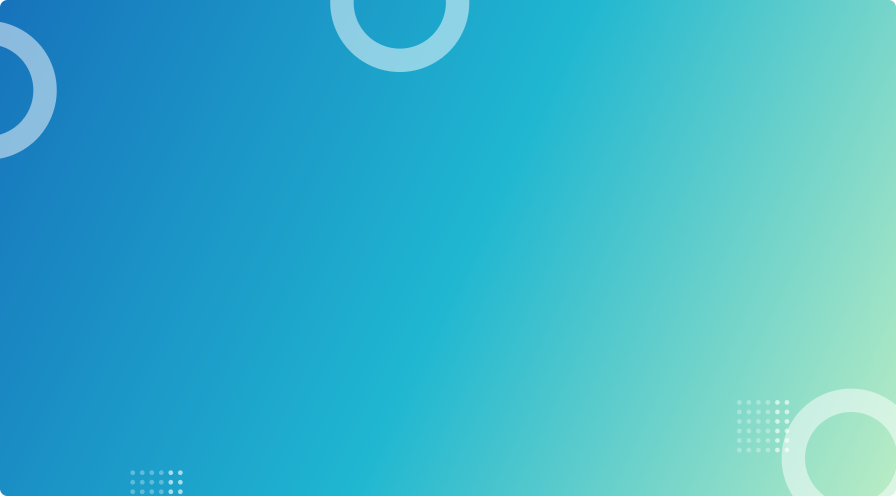
Reproduce this background procedurally as a WebGL 1 fragment shader.

```glsl
precision highp float;
// Diagonal blue-to-mint gradient card with translucent rings and dot grids.

uniform vec2 u_resolution;

// Lengths are in canvas heights, with the origin at the lower left.
const vec3 BLUE = vec3(0.09, 0.45, 0.735);
const vec3 CYAN = vec3(0.122, 0.715, 0.82);
const vec3 MINT = vec3(0.72, 0.925, 0.77);
const vec3 WHITE = vec3(1.0);

const vec2 GRADIENT_DIR = vec2(0.901, -0.434);
const float GRADIENT_LENGTH = 2.05;
const float CYAN_STOP = 0.52;

const vec2 LEFT_RING = vec2(-0.0258, 0.818);
const vec2 TOP_RING = vec2(0.806, 0.995);
const vec2 CORNER_RING = vec2(1.716, 0.0763);
const float RING_RADIUS = 0.1166;
const float RING_HALF_WIDTH = 0.0236;
const float RING_ALPHA = 0.5;

const vec2 RIGHT_GRID = vec2(1.4906, 0.0927);
const vec2 LEFT_GRID = vec2(0.2676, -0.049);
const float DOT_SPACING = 0.0192;
const float DOT_RADIUS = 0.0047;
const float LAST_DOT = 5.0;
const float FIRST_BRIGHT_COLUMN = 4.0;
const float DIM_ALPHA = 0.3;
const float BRIGHT_ALPHA = 0.62;

const float CARD_CORNER_RADIUS = 0.015;

// Antialiased coverage of a signed distance.
float fill(float dist) {
  return clamp(0.5 - dist * u_resolution.y, 0.0, 1.0);
}

float ring(vec2 p, vec2 center) {
  return fill(abs(length(p - center) - RING_RADIUS) - RING_HALF_WIDTH);
}

// Square grid of dots whose last columns are brighter.
float dotGrid(vec2 p, vec2 lowerLeft) {
  vec2 local = p - lowerLeft;
  vec2 cell = clamp(floor(local / DOT_SPACING + 0.5), 0.0, LAST_DOT);
  float coverage = fill(length(local - cell * DOT_SPACING) - DOT_RADIUS);
  return coverage * mix(DIM_ALPHA, BRIGHT_ALPHA, step(FIRST_BRIGHT_COLUMN, cell.x));
}

float roundedBox(vec2 p, vec2 halfSize, float radius) {
  vec2 q = abs(p) - halfSize + radius;
  return length(max(q, 0.0)) + min(max(q.x, q.y), 0.0) - radius;
}

// Three-stop gradient running from the upper left.
vec3 background(vec2 p) {
  float t = dot(p - vec2(0.0, 1.0), GRADIENT_DIR) / GRADIENT_LENGTH;
  vec3 cool = mix(BLUE, CYAN, clamp(t / CYAN_STOP, 0.0, 1.0));
  return mix(cool, MINT, clamp((t - CYAN_STOP) / (1.0 - CYAN_STOP), 0.0, 1.0));
}

void main() {
  vec2 p = gl_FragCoord.xy / u_resolution.y;
  vec2 halfSize = 0.5 * u_resolution / u_resolution.y;
  vec3 color = background(p);

  // Dots lie beneath the rings.
  float dots = max(dotGrid(p, RIGHT_GRID), dotGrid(p, LEFT_GRID));
  color = mix(color, WHITE, dots);

  float rings = max(ring(p, LEFT_RING), max(ring(p, TOP_RING), ring(p, CORNER_RING)));
  color = mix(color, WHITE, rings * RING_ALPHA);

  // White shows outside the rounded card corners.
  float card = fill(roundedBox(p - halfSize, halfSize, CARD_CORNER_RADIUS));
  gl_FragColor = vec4(mix(WHITE, color, card), 1.0);
}
```
